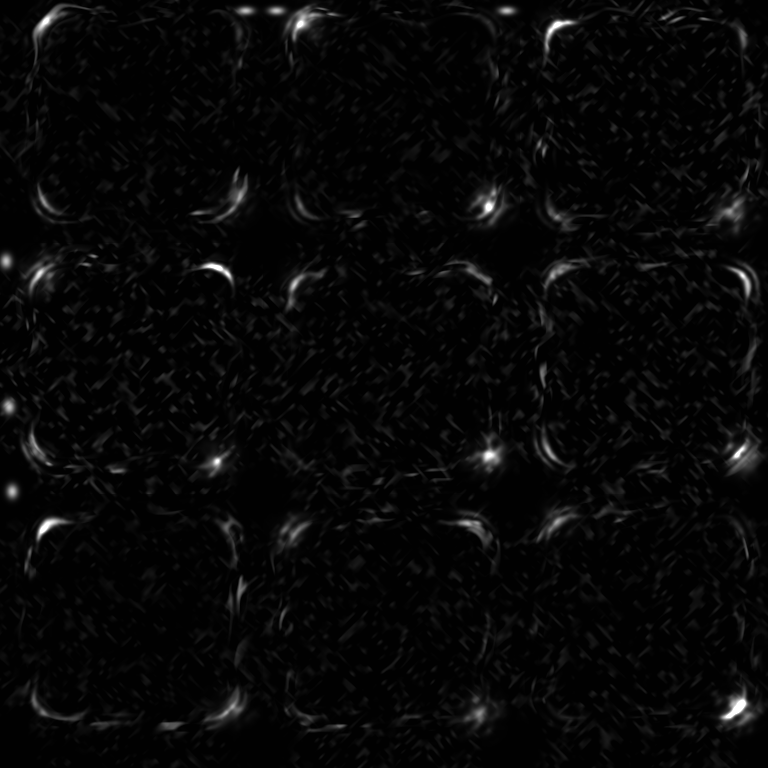
Give the GLSL for this texture map, as a WebGL 1 fragment shader.

```glsl
precision highp float;
// Three by three rounded tiles on near-black, hinted by broken edge streaks
// and uneven glints at the corners. A rounded-box distance bends the streaks;
// stretched noise gives the fine diagonal grain and hashes vary each corner.

uniform vec2 u_resolution;

const float TILES = 3.0;
const vec2 PITCH = vec2(0.335, 0.327);
const vec2 FIRST_CENTRE = vec2(0.175, 0.193);
const float HALF_SIZE = 0.130;
const float RADIUS = 0.034;
const float TILE_JITTER = 0.012;
const float EDGE_WOBBLE = 0.0022;
const float BASE_LEVEL = 0.003;
const float GRAIN_LEVEL = 0.17;
const float EDGE_LEVEL = 0.55;
const vec2 GRAIN_SCALE = vec2(88.0, 185.0);
const vec2 EDGE_SCALE = vec2(58.0, 165.0);
const float STREAK_CUT = 0.56;
const float ARC_WIDTH = 0.0048;
const float ARC_REACH = 0.021;
const float BLOB_SIZE = 0.020;
const float ARC_LEVEL = 1.55;
const float BLOB_LEVEL = 0.95;
const float SPOT_SIZE = 0.0070;

float hash(vec2 p) {
  vec3 a = fract(p.xyx * vec3(0.1031, 0.1030, 0.0973));
  a += dot(a, a.yzx + 33.33);
  return fract((a.x + a.y) * a.z);
}

float valueNoise(vec2 p) {
  vec2 i = floor(p);
  vec2 f = fract(p);
  f = f * f * (3.0 - 2.0 * f);
  float low = mix(hash(i), hash(i + vec2(1.0, 0.0)), f.x);
  float high = mix(hash(i + vec2(0.0, 1.0)), hash(i + 1.0), f.x);
  return mix(low, high, f.y);
}

float bell(float x) {
  return exp(-x * x);
}

// Short worm-like streaks, long in x and thin in y
float streaks(vec2 p) {
  float v = max(valueNoise(p + 200.0) - STREAK_CUT, 0.0) / (1.0 - STREAK_CUT);
  return v * sqrt(v);
}

float roundedBox(vec2 q) {
  vec2 v = abs(q) - (HALF_SIZE - RADIUS);
  return length(max(v, 0.0)) + min(max(v.x, v.y), 0.0) - RADIUS;
}

// Smooth bending from layered sines
vec2 wobble(vec2 p) {
  return vec2(sin(p.y * 71.0 + 2.0 * sin(p.x * 37.0)),
              sin(p.x * 63.0 + 2.0 * sin(p.y * 43.0 + 1.0)));
}

// Two diagonal grains, blended in patches
float grain(vec2 p) {
  vec2 r = vec2(p.x + p.y, p.y - p.x) * 0.7071;
  float patches = smoothstep(0.35, 0.65, valueNoise(p * 30.0 + 7.0));
  return mix(streaks(r * GRAIN_SCALE), streaks(r.yx * GRAIN_SCALE + 37.0), patches);
}

// Thin crescent, outer echo and frayed blob at the nearest corner
float cornerGlint(vec2 p, vec2 q, vec2 cell, float d) {
  vec2 side = step(0.0, q);
  vec2 id = cell * 2.0 + side + 17.0;
  float h = hash(id);
  float kind = hash(id + 41.0);
  float lowerRight = side.x * (1.0 - side.y);
  float upperLeft = side.y * (1.0 - side.x);
  float lowerLeft = (1.0 - side.x) * (1.0 - side.y);
  float angle = 0.785 + 0.9 * (hash(id + 83.0) - 0.5);
  vec2 v = abs(q) - (HALF_SIZE - RADIUS);
  float reach = length(v - RADIUS * vec2(cos(angle), sin(angle)));

  float strength = 0.10 + 0.90 * h * h * h;
  strength += upperLeft * (0.10 + 0.18 * cell.y);
  strength *= 1.0 - 0.5 * lowerLeft - 0.4 * lowerRight;
  float along = bell(reach / ARC_REACH);
  float width = ARC_WIDTH * (0.55 + 0.5 * along);
  float arc = bell((d - 0.004 * (kind - 0.5)) / width) * along;
  float echo = bell((d - 0.014) / (0.75 * ARC_WIDTH)) * along * step(0.4, kind);

  // Fraying is uneven and follows one slanted direction
  vec2 turned = vec2(p.x + p.y, p.y - p.x) * 0.7071;
  float fray = valueNoise(turned * vec2(58.0, 120.0) + 70.0);
  float frayed = 0.08 + 1.6 * fray * fray;
  float speck = 0.45 + 1.1 * valueNoise(p * 120.0 + 50.0);
  float blob = bell(reach / BLOB_SIZE) * frayed + 0.40 * bell(reach / 0.008);
  float blobShare = lowerRight * (0.30 + 0.20 * cell.x) * (0.6 + 0.4 * h)
                  + upperLeft * 0.30 * kind;
  return (ARC_LEVEL * strength * (arc + 0.5 * echo)
       + BLOB_LEVEL * blob * blobShare) * speck;
}

// Small glows along the left and top borders
float borderSpots(vec2 p) {
  float glow = 0.0;
  for (int i = 0; i < 3; i++) {
    float k = float(i);
    vec2 left = vec2(0.016 - 0.004 * k, 0.36 + 0.07 * k + 0.04 * k * k);
    vec2 top = vec2(0.32 + 0.04 * k + 0.13 * k * (k - 1.0), 0.986);
    glow += bell(length((p - left) * vec2(1.0, 0.8)) / SPOT_SIZE);
    glow += bell(length((p - top) * vec2(0.7, 1.4)) / SPOT_SIZE);
  }
  return glow * 0.75;
}

void main() {
  vec2 p = gl_FragCoord.xy / u_resolution;
  vec2 cell = clamp(floor((p - FIRST_CENTRE) / PITCH + 0.5), 0.0, TILES - 1.0);
  vec2 shift = vec2(hash(cell + 5.0), hash(cell + 9.0)) - 0.5;
  vec2 q = p - FIRST_CENTRE - PITCH * cell - TILE_JITTER * shift;
  vec2 bend = EDGE_WOBBLE * wobble(p);
  float d = roundedBox(q + bend);

  // Edge streaks follow the outline and fade at the gutter crossings
  float crossing = smoothstep(0.025, 0.065, length(PITCH * 0.5 - abs(q)));
  float band = bell((d - 0.004) / 0.013);
  float broken = smoothstep(0.15, 0.95, valueNoise(p * 26.0 + 31.0));
  vec2 outline = vec2(q.x - q.y, d) + cell * 0.7 + bend;
  float edge = streaks(outline * EDGE_SCALE) * band * broken;

  float tileStrength = mix(0.3, 1.1, hash(cell + 63.0));
  float weave = GRAIN_LEVEL * tileStrength * grain(p + 0.5 * bend) + EDGE_LEVEL * edge;
  float light = BASE_LEVEL + weave * crossing
              + cornerGlint(p, q, cell, d) + borderSpots(p);
  gl_FragColor = vec4(vec3(min(light, 1.0)), 1.0);
}
```
